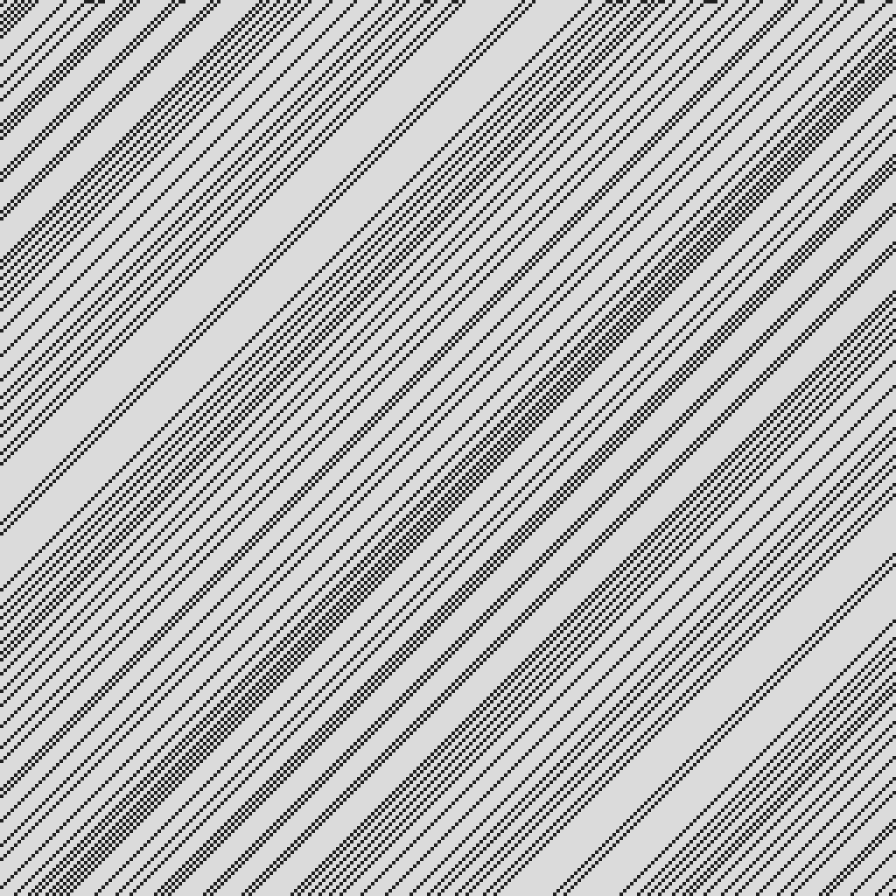
A WebGL 1 fragment shader for this pattern:

```glsl
precision highp float;

// Space-time diagram of a one-dimensional cellular automaton, 256 by 256 cells.
// A sparse random first row lies at the top; each later row keeps only the left
// end of every run (rule 34) and moves it one cell left, giving dotted diagonals.

uniform vec2 u_resolution;

float hash(float n) {
  return fract(sin(n * 127.1 + 11.7) * 43758.545);
}

// Live cells of the first row, on a ring of 264 cells
float seed(float column) {
  return step(hash(mod(column, 264.0)), 0.3);
}

// Closed form of rule 34: a cell becomes live if it is dead and its right
// neighbour is live; after one step the row only shifts.
float automaton(float column, float generation) {
  float diagonal = column + generation;
  float live = seed(diagonal);
  if (generation < 0.5) return live;
  return live * (1.0 - seed(diagonal - 1.0));
}

void main() {
  // Average 4 by 4 samples per pixel to smooth the cell edges
  float ink = 0.0;
  for (int j = 0; j < 4; j++) {
    for (int i = 0; i < 4; i++) {
      vec2 offset = (vec2(float(i), float(j)) + 0.5) / 4.0 - 0.5;
      vec2 cell = floor((gl_FragCoord.xy + offset) / u_resolution * 256.0);
      ink += automaton(cell.x, 255.0 - cell.y) / 16.0;
    }
  }

  vec3 paper = vec3(0.86);
  vec3 dark = vec3(0.12);
  gl_FragColor = vec4(mix(paper, dark, ink), 1.0);
}
```
